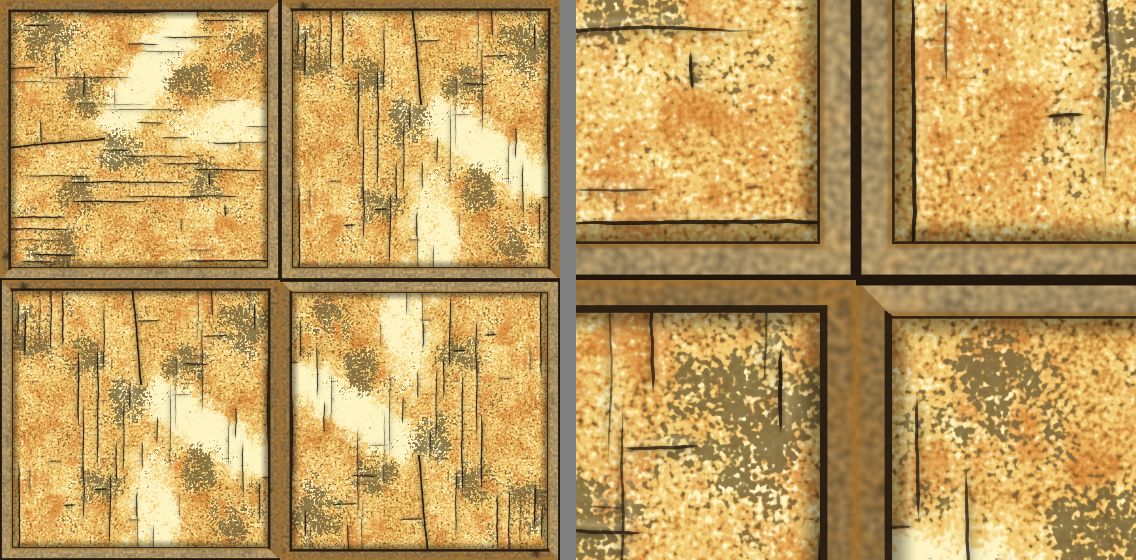
Left, the full canvas; right, a detail of the centre.
This texture is drawn by a WebGL 2 fragment shader. Its source:

```glsl
#version 300 es
precision highp float;
// Two by two weathered wooden panels in bevelled, rusty frames.
// One panel is built from gradient noise, soft stains and looped cracks,
// then turned by quarter or half turns to fill the four tiles.

uniform vec2 u_resolution;
out vec4 fragColor;

const float TILES = 2.0;
const vec2 PANEL_MIN = vec2(0.046, 0.046);
const vec2 PANEL_MAX = vec2(0.957, 0.961);
const float GRAIN_SCALE = 120.0;
const float CRACK_WIDTH = 0.0027;
const int CRACKS = 44;
const float OUTER_GAP = 0.0065;
const float SEAM_WIDTH = 0.009;

const vec3 CREAM = vec3(1.0, 0.96, 0.77);
const vec3 GOLD = vec3(0.95, 0.80, 0.45);
const vec3 OCHRE = vec3(0.84, 0.60, 0.28);
const vec3 BROWN = vec3(0.50, 0.35, 0.17);
const vec3 ORANGE = vec3(0.83, 0.46, 0.17);
const vec3 MOSS = vec3(0.47, 0.41, 0.25);
const vec3 DARK = vec3(0.13, 0.09, 0.05);
const vec3 FRAME_GREY = vec3(0.66, 0.57, 0.40);
const vec3 FRAME_RUST = vec3(0.52, 0.38, 0.19);
const vec3 FRAME_GOLD = vec3(0.66, 0.45, 0.16);

// Centre and radius of the mossy stains, in panel units
const vec3 STAINS[8] = vec3[8](
  vec3(0.92, 0.86, 0.20), vec3(0.68, 0.72, 0.15), vec3(0.74, 0.30, 0.15),
  vec3(0.46, 0.57, 0.16), vec3(0.86, 0.08, 0.17), vec3(0.08, 0.80, 0.17),
  vec3(0.28, 0.74, 0.15), vec3(0.34, 0.25, 0.14));

vec2 hash2(vec2 p) {
  vec3 q = fract(vec3(p.xyx) * vec3(0.1031, 0.1030, 0.0973));
  q += dot(q, q.yzx + 33.33);
  return fract((q.xx + q.yz) * q.zy);
}

float corner(vec2 cell, vec2 offset) {
  return dot(hash2(cell) * 2.0 - 1.0, offset);
}

float gradientNoise(vec2 p) {
  vec2 i = floor(p), f = fract(p), e = vec2(0.0, 1.0);
  vec2 u = f * f * f * (f * (f * 6.0 - 15.0) + 10.0);
  return 1.4 * mix(mix(corner(i, f), corner(i + e.yx, f - e.yx), u.x),
                   mix(corner(i + e, f - e), corner(i + 1.0, f - 1.0), u.x), u.y);
}

float fbm(vec2 p) {
  float sum = 0.0, amp = 0.6;
  for (int i = 0; i < 4; i++) {
    sum += amp * gradientNoise(p);
    p = mat2(0.8, 0.6, -0.6, 0.8) * p * 2.03 + 17.3;
    amp *= 0.55;
  }
  return sum;
}

float segment(vec2 p, vec2 a, vec2 b) {
  vec2 d = b - a;
  return length(p - a - d * clamp(dot(p - a, d) / dot(d, d), 0.0, 1.0));
}

// x: dark core, y: soft shadow, z: lit lip beside each split
vec3 cracks(vec2 p, float px) {
  vec3 marks = vec3(0.0);
  float wobble = 0.005 * gradientNoise(p * 7.0 + 3.0) + 0.0015 * gradientNoise(p * 40.0);
  for (int i = 0; i < CRACKS; i++) {
    float n = float(i);
    vec2 r = hash2(vec2(n + 5.0, n * 3.7 + 11.0));
    bool across = i % 4 == 3;
    vec2 q = across ? p.yx : p;
    float reach = across ? 0.02 + 0.04 * r.x : 0.06 + 0.24 * r.x * r.x;
    float side = q.x - fract(n * 0.618 + 0.03 * r.x) - wobble;
    float taper = 1.0 - smoothstep(0.5, 1.0, abs(q.y - r.y) / reach);
    float depth = 0.4 + 0.6 * fract(r.x * 7.0);
    float width = CRACK_WIDTH * taper * depth;
    float core = (1.0 - smoothstep(width - px, width + px, abs(side))) * min(1.0, taper * 1.5) * depth;
    // Shade falls on one side only, so the board edge stays crisp
    float shade = exp(-abs(side) * (side < 0.0 ? 130.0 : 400.0));
    marks = max(marks, vec3(core, taper * shade * depth, taper * exp(-abs(side - 0.009) * 200.0)));
  }
  float split = segment(p + wobble, vec2(0.47, 1.0), vec2(0.505, 0.64));
  marks.x = max(marks.x, 1.0 - smoothstep(0.003 - px, 0.003 + px, split));
  marks.y = max(marks.y, exp(-split * 120.0));
  return marks;
}

vec3 panelColor(vec2 p, float px) {
  float cloud = fbm(p * 6.0);
  float mottle = fbm(p * 24.0 + 12.0);
  float grain = gradientNoise(p * GRAIN_SCALE) + 0.55 * gradientNoise(p * GRAIN_SCALE * 0.53 + 9.0)
              + 0.5 * gradientNoise(p * GRAIN_SCALE * 1.7 + 50.0);
  vec2 w = p + 0.13 * vec2(fbm(p * 9.0 + 4.0), fbm(p * 9.0 + 31.0));

  // Bleached streaks and mossy stains, both broken up by the mottling
  float pale = 1.0 - smoothstep(0.01, 0.16, segment(w, vec2(0.56, 0.58), vec2(0.95, 0.36)));
  pale = max(pale, 0.75 - 0.75 * smoothstep(0.02, 0.15, segment(w, vec2(0.55, 0.04), vec2(0.54, 0.28))));
  float moss = 0.5 * smoothstep(0.05, 0.5, fbm(p * 7.0 + 60.0));
  for (int i = 0; i < 8; i++)
    moss = max(moss, 1.0 - smoothstep(0.0, 1.0, length(w - STAINS[i].xy) / STAINS[i].z));

  float tone = 0.50 + 0.30 * cloud + 0.22 * mottle + 0.42 * grain * (1.0 - 0.55 * pale) + 0.42 * pale;
  vec3 color = mix(BROWN, OCHRE, smoothstep(0.0, 0.32, tone));
  color = mix(color, GOLD, smoothstep(0.28, 0.56, tone));
  color = mix(color, CREAM, smoothstep(0.58, 0.88, tone));
  float rust = smoothstep(0.05, 0.5, fbm(p * 10.0 + 80.0) + 0.45 * abs(p.x - 0.5)) * (1.0 - pale);
  color = mix(color, ORANGE, 0.5 * rust * (1.0 - smoothstep(0.5, 0.9, tone)));
  float speckle = moss * 0.75 + 0.45 * mottle - 0.6 * grain - 0.15 * pale;
  color = mix(color, MOSS, 0.82 * smoothstep(0.34, 0.62, speckle));

  // Splits in the boards and the shade under the frame
  vec3 marks = cracks(p, px);
  color = mix(color, CREAM, 0.3 * marks.z);
  color = mix(color * (1.0 - 0.4 * marks.y), DARK, 0.92 * marks.x);
  vec2 rim = min(p, 1.0 - p);
  return color * mix(0.6, 1.0, smoothstep(0.0, 0.035, min(rim.x, rim.y)));
}

vec3 frameColor(vec2 q, float d, float px) {
  float greyEdge = min(q.x, q.y), rustEdge = min(1.0 - q.x, 1.0 - q.y);
  float rusty = smoothstep(-px, px, greyEdge - rustEdge);
  float wear = fbm(q * 16.0 + 40.0);
  vec3 color = mix(FRAME_GREY, FRAME_RUST, clamp(rusty * 0.7 + wear * 0.6, 0.0, 1.0));
  color *= 1.0 + 0.3 * wear + 0.25 * gradientNoise(q * 90.0);
  color = mix(color, DARK, 0.7 * rusty * smoothstep(0.25, 0.6, fbm(q * 9.0 + 70.0)));
  // Gold seam, dark outer gap, then the lip around the panel
  color = mix(color, FRAME_GOLD, 0.6 * (1.0 - smoothstep(0.0, SEAM_WIDTH * 1.4, rustEdge)));
  color = mix(color, DARK, 1.0 - smoothstep(OUTER_GAP - px, OUTER_GAP + px, greyEdge));
  float goldLip = (1.0 - rusty) * (1.0 - smoothstep(0.005, 0.012, d));
  color = mix(color, FRAME_GOLD * 0.85, 0.6 * goldLip);
  float lip = mix(0.003, 0.009, rusty);
  return mix(color, DARK, 0.9 * (1.0 - smoothstep(lip - px, lip + px, d)));
}

void main() {
  vec2 grid = gl_FragCoord.xy / u_resolution * TILES;
  vec2 tile = floor(grid), q = fract(grid) - 0.5;
  float px = 0.6 * TILES / min(u_resolution.x, u_resolution.y);
  // Turn the upper left tile a quarter, the lower right one a half
  if (tile.x < 0.5 && tile.y > 0.5) q = vec2(q.y, -q.x);
  if (tile.x > 0.5 && tile.y < 0.5) q = -q;
  q += 0.5;

  vec2 outside = max(PANEL_MIN - q, q - PANEL_MAX);
  float d = max(outside.x, outside.y);
  vec3 panel = panelColor((q - PANEL_MIN) / (PANEL_MAX - PANEL_MIN), px);
  fragColor = vec4(mix(panel, frameColor(q, d, px), smoothstep(-px, px, d)), 1.0);
}
```
